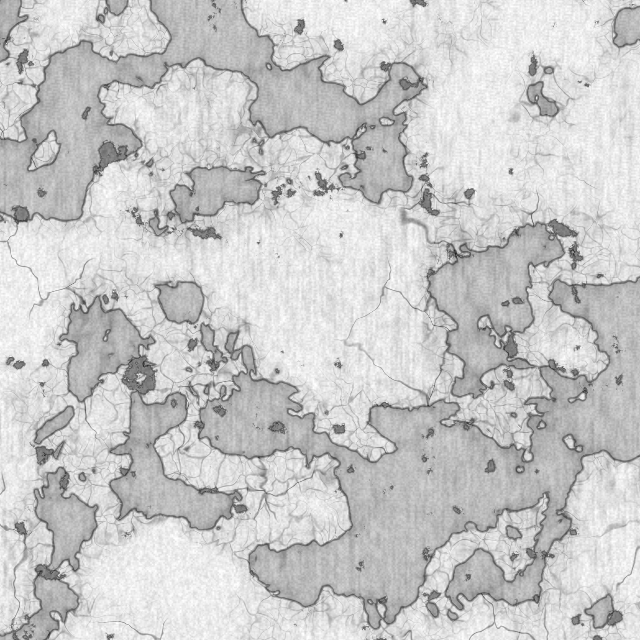
Write a WebGL 2 fragment shader that draws this texture map.

```glsl
#version 300 es
precision highp float;
// Weathered, peeling white paint: a warped noise field is cut into bare grey
// patches with jagged dark rims. Wrinkles and small chips gather around the
// patches; vertical brush streaks and fine grain cover everything.

#define PATCH_SCALE 8.0
#define PATCH_LEVEL 0.597
#define CHIP_SCALE 30.0
#define CHIP_LEVEL 0.715
#define RIM_WIDTH 0.0016
#define HALO_DEPTH 0.03
#define WRINKLE_DARK 0.20
#define STREAK_DARK 0.20
#define GRAIN_AMOUNT 0.16
#define PAINT_TONE 0.945
#define BARE_TONE 0.745
#define CHIP_TONE 0.50

uniform vec2 u_resolution;
out vec4 fragColor;

float hash(vec2 p) {
    return fract(sin(dot(p, vec2(127.1, 311.7))) * 43758.5);
}

vec2 hash2(vec2 p) {
    return vec2(hash(p), hash(p + 57.3));
}

float noise(vec2 p) {
    vec2 i = floor(p), f = fract(p);
    f = f * f * (3.0 - 2.0 * f);
    float low = mix(hash(i), hash(i + vec2(1, 0)), f.x);
    float high = mix(hash(i + vec2(0, 1)), hash(i + vec2(1, 1)), f.x);
    return mix(low, high, f.y);
}

// Rotated octaves, normalised to a mean of one half
float fbm(vec2 p) {
    const mat2 turn = mat2(1.6, 1.2, -1.2, 1.6);
    float sum = 0.0, total = 0.0, weight = 0.5;
    for (int i = 0; i < 5; i++) {
        sum += weight * noise(p);
        total += weight;
        p = turn * p + 13.7;
        weight *= 0.5;
    }
    return sum / total;
}

vec2 warp(vec2 p, float scale, float amount) {
    vec2 q = p * scale;
    return p + amount * (vec2(noise(q), noise(q + 31.4)) - 0.5);
}

float patchField(vec2 p) {
    return fbm(warp(p, 14.0, 0.035) * PATCH_SCALE + 4.2) - PATCH_LEVEL;
}

float chipField(vec2 p) {
    return fbm(p * CHIP_SCALE + 71.0) - CHIP_LEVEL;
}

// Dark line along the borders of irregular cells
float cellLine(vec2 p, float width) {
    vec2 cell = floor(p);
    float nearest = 9.0, second = 9.0;
    for (int y = -1; y <= 1; y++) {
        for (int x = -1; x <= 1; x++) {
            vec2 id = cell + vec2(x, y);
            float d = length(id + hash2(id) - p);
            second = min(second, max(nearest, d));
            nearest = min(nearest, d);
        }
    }
    return 1.0 - smoothstep(0.0, width, second - nearest);
}

// Field value divided by its slope: approximate distance on the canvas
float edgeDistance(float f, float fRight, float fUp, float stepSize) {
    vec2 slope = vec2(fRight - f, fUp - f) / stepSize;
    return f / max(length(slope), 0.8);
}

void main() {
    vec2 p = gl_FragCoord.xy / u_resolution.y;
    float pixel = 1.0 / u_resolution.y;
    float e = 0.0015;
    vec2 right = vec2(e, 0), up = vec2(0, e);

    // Bare patches and the worn zone around them
    float field = patchField(p);
    float edge = edgeDistance(field, patchField(p + right), patchField(p + up), e);
    float bare = smoothstep(-pixel, pixel, edge);
    float worn = smoothstep(-0.21, -0.03, field);

    // Brush streaks and grain
    float zone = smoothstep(0.38, 0.68, fbm(p * vec2(6.0, 3.5) + 22.0));
    float streak = noise(p * vec2(260.0, 16.0)) * noise(p * vec2(120.0, 45.0) + 9.0);
    float grain = 0.6 * noise(p * 390.0) + 0.4 * noise(p * vec2(300.0, 110.0) + 5.0) - 0.5;

    // Wrinkles, broken up by noise, and a few long cracks
    vec2 crumpled = warp(warp(p, 38.0, 0.022), 110.0, 0.007);
    float broken = smoothstep(0.3, 0.7, noise(p * 33.0 + 8.0));
    float wrinkle = cellLine(crumpled * 27.0, 0.13) * (0.35 + 0.65 * broken);
    wrinkle += 0.7 * cellLine(crumpled * 58.0 + 3.0, 0.22) * (1.0 - 0.7 * broken);
    float crack = cellLine(crumpled * 7.0 + 40.0, 0.028);
    crack *= smoothstep(0.6, 0.75, noise(p * 9.0 + 60.0));

    float paint = PAINT_TONE - 0.055 * worn - STREAK_DARK * streak * (0.2 + 0.8 * zone);
    paint -= WRINKLE_DARK * wrinkle * (0.12 + 0.88 * worn) + 0.3 * crack;
    float halo = exp(-max(field, 0.0) / HALO_DEPTH);
    float ground = BARE_TONE - 0.17 * halo - 0.12 * (streak - 0.25);
    float tone = mix(paint, ground, bare);
    tone -= 0.24 * (1.0 - smoothstep(0.3 * RIM_WIDTH, RIM_WIDTH + pixel, abs(edge)));

    // Small dark chips, mostly in the worn zone
    float rarity = 0.13 * (1.0 - worn) + 0.05 * bare;
    float chip = chipField(p);
    float chipEdge = edgeDistance(chip - rarity, chipField(p + right) - rarity,
                                  chipField(p + up) - rarity, e);
    tone = mix(tone, CHIP_TONE, smoothstep(-pixel, pixel, chipEdge));
    tone -= 0.2 * (1.0 - smoothstep(0.0, RIM_WIDTH + pixel, abs(chipEdge)));

    tone += GRAIN_AMOUNT * grain;
    fragColor = vec4(vec3(clamp(tone, 0.0, 1.0)), 1.0);
}
```
